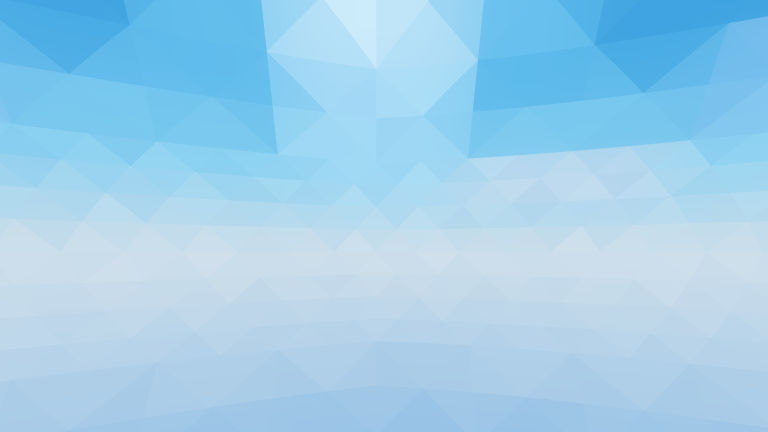
A Shadertoy shader for this background:

```glsl
// A faceted sky: pale horizon, blue upper corners and a bright patch at the top.
// The canvas is warped into mesh space, cut into rows of triangles, and each
// facet takes the colour of a smooth sky function at its own centre.

// Canvas position (horizon at y = 0) to mesh space: columns in x, rows in y.
vec2 meshSpace(vec2 p) {
    float x = abs(p.x) / (0.902 + 0.475 * abs(p.y));
    bool left = p.x < 0.0;
    vec2 spread = left ? vec2(0.204, 0.022) : vec2(0.199, 0.0123);
    float u = (sqrt(spread.x * spread.x + 4.0 * spread.y * x) - spread.x) / (2.0 * spread.y);
    float rise = left ? 1.0 + u * (0.07 + 0.025 * u) : 1.0 + u * (0.03 + 0.018 * u);
    return vec2(left ? -u : u, p.y / (rise * 0.0516));
}

// Centre of the triangle that holds mesh point m.
vec2 facetCentre(vec2 m) {
    float a = abs(m.y);
    bool fine = a < 4.0;
    float low = fine ? floor(a) : a < 6.0 ? 4.0 : a < 8.2 ? 6.0 : 8.2;
    float height = fine ? 1.0 : a < 6.0 ? 2.0 : a < 8.2 ? 2.2 : 2.8;
    float width = fine ? 0.5 : 1.0;
    float shift = fine ? 0.5 * mod(low, 2.0) : low == 6.0 ? 0.5 : 0.0;
    float x = m.x / width - shift;
    float t = (a - low) / height;
    bool pointsOut = abs(fract(x) - 0.5) < 0.5 * (1.0 - t);
    float column = pointsOut ? floor(x) + 0.5 : floor(x + 0.5);
    vec2 c = vec2((column + shift) * width, low + height * (pointsOut ? 0.333 : 0.667));
    // Large facets on whole columns are split down the middle.
    if (!fine && abs(c.x - floor(c.x + 0.5)) < 0.1) c.x += 0.2 * sign(m.x - c.x);
    return vec2(c.x, c.y * sign(m.y));
}

vec3 skyColour(vec2 m) {
    float side = abs(m.x);
    // Vertical gradient through the horizon
    vec3 c = mix(vec3(0.59, 0.76, 0.90), vec3(0.80, 0.87, 0.92), clamp((m.y + 8.0) / 7.5, 0.0, 1.0));
    c = mix(c, vec3(0.55, 0.82, 0.945), clamp((m.y - 0.2) / 3.2, 0.0, 1.0));
    c = mix(c, vec3(0.38, 0.74, 0.925), clamp((m.y - 3.4) / 3.6, 0.0, 1.0));
    // Deep upper corners, hazier at the far sides
    c -= vec3(0.12, 0.09, 0.04) * smoothstep(1.4, 2.3, side) * smoothstep(5.5, 9.0, m.y);
    float haze = smoothstep(2.5, 3.4, side) * smoothstep(3.5, 5.0, m.y) * (1.0 - smoothstep(7.5, 9.0, m.y));
    c = mix(c, vec3(0.50, 0.75, 0.93), 0.65 * haze);
    // Bright patch at the top and pale cloud on the right
    float glow = exp(-pow(side / 0.9, 4.0)) * clamp(m.y * 0.1, 0.0, 1.0);
    c = mix(c, vec3(0.78, 0.91, 0.98), glow);
    vec2 q = abs(m - vec2(1.9, 2.9)) / vec2(1.1, 1.2);
    float cloud = exp(-pow(q.x, 4.0) - pow(q.y, 4.0));
    return mix(c, vec3(0.77, 0.86, 0.93), 0.85 * cloud);
}

vec3 facetedSky(vec2 p) {
    vec2 m = meshSpace(p);
    vec2 c = facetCentre(m);
    float tint = sin(c.x * 7.3 + c.y * 3.1) * sin(c.x * 2.7 - c.y * 5.9 + 1.0);
    vec3 colour = mix(skyColour(c), skyColour(m), 0.2);
    return colour + tint * mix(0.008, 0.02, smoothstep(0.0, 3.0, m.y)) * vec3(1.4, 0.8, 0.3);
}

void mainImage(out vec4 fragColor, in vec2 fragCoord) {
    vec3 sum = vec3(0.0);
    // Average a 3 by 3 grid of samples for smooth edges
    for (int i = 0; i < 9; i++) {
        vec2 offset = (vec2(i % 3, i / 3) - 1.0) / 3.0;
        sum += facetedSky((fragCoord + offset - iResolution.xy * vec2(0.49, 0.4167)) / iResolution.y);
    }
    fragColor = vec4(sum / 9.0, 1.0);
}
```
